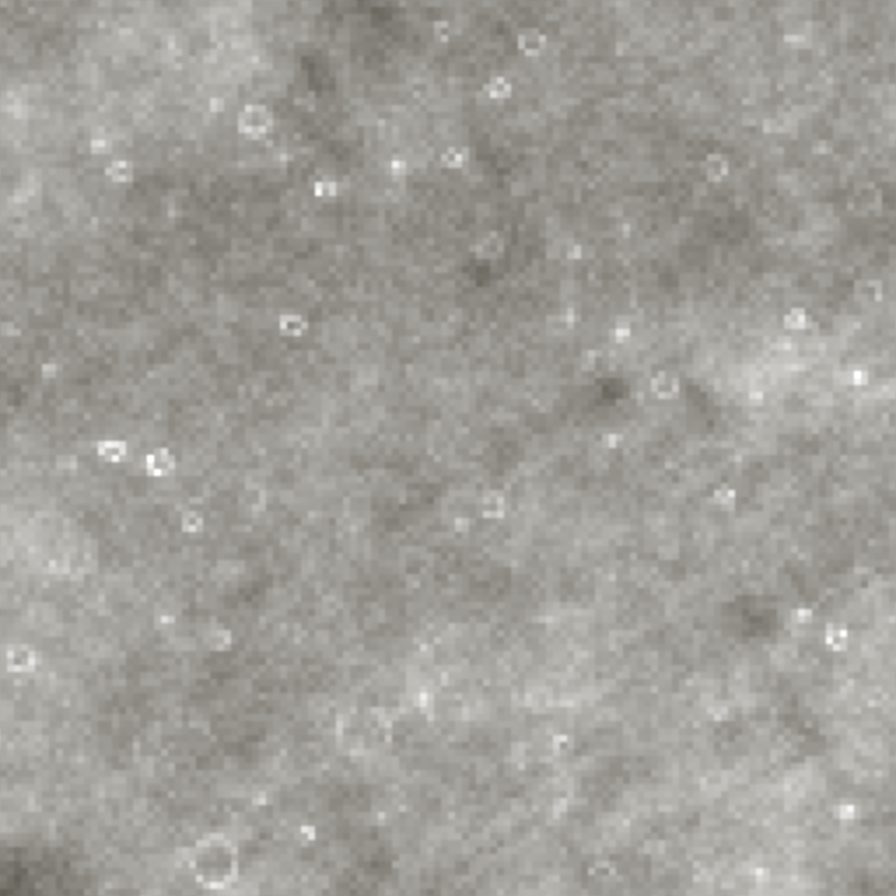
This texture is drawn by a three.js fragment shader. Its source:

```glsl
varying vec2 vUv;

#define CELLS 128.0
#define BASE_TONE 0.628
#define MOTTLE 0.26
#define STREAKS 0.085
#define CLUMPS 0.085
#define GRAIN 0.075
#define RIM_WIDTH 0.0050
#define STREAK_ANGLE 0.52

vec3 hash3(vec2 p, float seed) {
  vec3 q = fract(vec3(p.xyx + seed * 7.31) * vec3(0.1031, 0.1030, 0.0973));
  q += dot(q, q.yxz + 33.33);
  return fract((q.xxy + q.yxx) * q.zyx);
}

float valueNoise(vec2 p, float seed) {
  vec2 i = floor(p), f = fract(p);
  f = f * f * (3.0 - 2.0 * f);
  float low = mix(hash3(i, seed).x, hash3(i + vec2(1.0, 0.0), seed).x, f.x);
  float high = mix(hash3(i + vec2(0.0, 1.0), seed).x, hash3(i + 1.0, seed).x, f.x);
  return mix(low, high, f.y);
}

// Layered noise, centred on zero
float fbm(vec2 p, float seed) {
  float sum = 0.0, amp = 0.5;
  for (int k = 0; k < 5; k++) {
    sum += amp * (valueNoise(p, seed + float(k)) - 0.5);
    p = p * 2.03 + 5.7;
    amp *= 0.6;
  }
  return sum;
}

float bell(float x) {
  return exp(-x * x);
}

// Pale crater rims with a slightly sunken floor
float craters(vec2 p, float count, float chance, vec2 radii, vec2 glow, float seed) {
  float sum = 0.0;
  for (int y = -1; y <= 1; y++) {
    for (int x = -1; x <= 1; x++) {
      vec2 id = floor(p * count) + vec2(float(x), float(y));
      vec3 place = hash3(id, seed);
      vec3 look = hash3(id, seed + 3.0);
      vec2 d = p - (id + 0.1 + 0.8 * place.xy) / count;
      d.y *= mix(0.95, 1.3, look.z);
      float radius = mix(radii.x, radii.y, look.x * look.x);
      float strength = glow.x + glow.y * pow(look.y, 5.0);
      float dist = length(d);
      float rim = bell((dist - radius) / RIM_WIDTH);
      float bowl = bell(dist / radius * 1.3);
      sum += step(place.z, chance) * strength * (rim - 0.15 * bowl);
    }
  }
  return sum;
}

// Bright specks with soft halos, and dim smudges
float spots(vec2 p, float count, float seed) {
  float sum = 0.0;
  for (int y = -1; y <= 1; y++) {
    for (int x = -1; x <= 1; x++) {
      vec2 id = floor(p * count) + vec2(float(x), float(y));
      vec3 place = hash3(id, seed);
      vec3 look = hash3(id, seed + 3.0);
      vec2 d = p - (id + 0.1 + 0.8 * place.xy) / count;
      float dist = length(d);
      float speck = 0.045 + 0.25 * pow(look.x, 7.0);
      float pale = speck * (bell(dist / 0.0075) + 0.22 * bell(dist / 0.032));
      float turn = (look.y - 0.5) * 0.9;
      float smudge = bell(length(d + turn * d.yx) / mix(0.010, 0.032, look.z));
      sum += step(place.z, 0.55) * pale - step(0.94, place.z) * 0.085 * smudge;
    }
  }
  return sum;
}

// Brightness of the ground at one point
float groundTone(vec2 p) {
  float c = cos(STREAK_ANGLE), s = sin(STREAK_ANGLE);
  vec2 along = vec2(c * p.x + s * p.y, c * p.y - s * p.x);
  float slope = p.x - p.y;
  float rayMask = mix(0.2, 1.0, smoothstep(-0.3, 0.5, slope));
  vec3 grain = hash3(floor(p * CELLS), 51.0);

  float tone = BASE_TONE + 0.022 * slope;
  tone += MOTTLE * fbm(p * vec2(4.6, 5.2), 1.0);
  float rays = 0.6 * (valueNoise(along * vec2(4.0, 26.0), 11.0) - 0.5);
  rays += valueNoise(along * vec2(13.0, 62.0), 12.0) - 0.5;
  tone += STREAKS * rayMask * rays;
  tone += CLUMPS * (valueNoise(p * vec2(52.0, 60.0), 13.0) - 0.5);
  tone -= 0.17 * bell(length(p * vec2(7.0, 15.0)));

  // Rims are broken up by the grain
  float rims = craters(p, 13.0, 0.6, vec2(0.006, 0.014), vec2(0.04, 0.24), 21.0);
  rims += craters(p, 6.0, 0.45, vec2(0.016, 0.036), vec2(0.035, 0.11), 31.0);
  tone += rims * mix(0.45, 1.55, grain.y);
  tone += spots(p, 15.0, 41.0);
  return tone + GRAIN * (grain.x - 0.5) + 0.06 * pow(grain.z, 10.0);
}

void main() {
  // Small square patches with softened borders
  vec2 q = vUv * CELLS - 0.5;
  vec2 i = floor(q) + 0.5;
  vec2 f = smoothstep(0.15, 0.85, fract(q));
  float low = mix(groundTone(i / CELLS), groundTone((i + vec2(1.0, 0.0)) / CELLS), f.x);
  float high = mix(groundTone((i + vec2(0.0, 1.0)) / CELLS), groundTone((i + 1.0) / CELLS), f.x);
  float tone = mix(low, high, f.y);

  // Warm grey, more neutral where bright
  vec3 color = tone * vec3(1.0, 1.03, 1.08) - vec3(0.0, 0.026, 0.08);
  gl_FragColor = vec4(clamp(color, 0.0, 1.0), 1.0);
}
```
